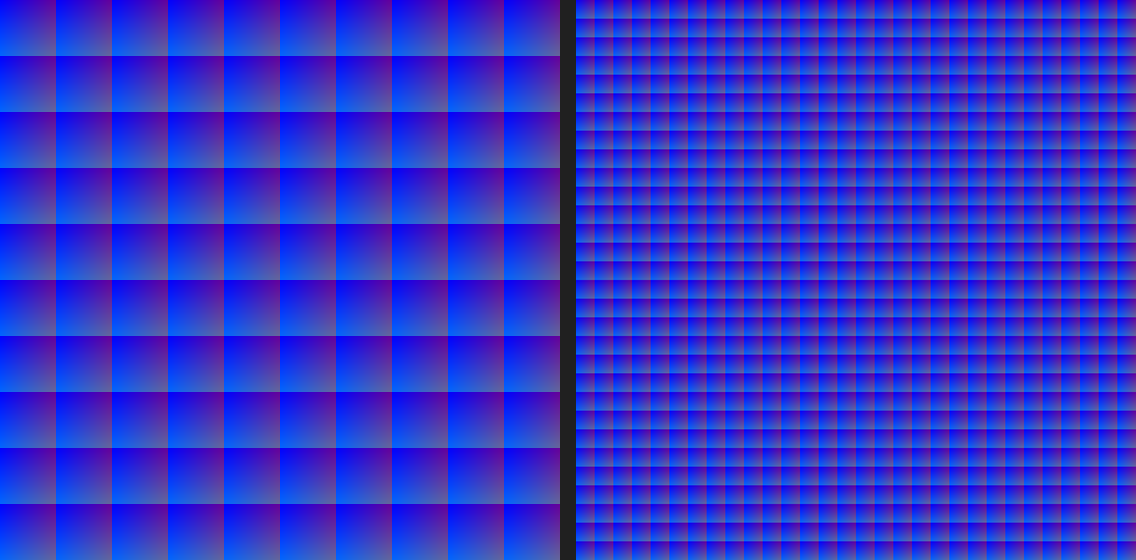
Left: one tile. Right: repeated 3 by 3.
A WebGL 1 fragment shader for this pattern:

```glsl
precision highp float;
// Square grid of cells, each fading from blue to violet rightward and to azure downward.

#define REPEATS 10.0
#define CORNER_COLOR vec3(0.0, 0.0, 1.0)
#define RIGHTWARD_SHIFT vec3(0.4, 0.0, -0.4)
#define DOWNWARD_SHIFT vec3(0.0, 0.4, 0.0)

uniform vec2 u_resolution;

// Repeating 0..1 ramp whose jump is averaged over one pixel.
vec2 smoothSawtooth(vec2 position, vec2 pixelSize) {
  vec2 ramp = fract(position);
  vec2 beforeJump = clamp((ramp - 1.0) / pixelSize + 0.5, 0.0, 1.0);
  vec2 afterJump = clamp(0.5 - ramp / pixelSize, 0.0, 1.0);
  return ramp - beforeJump + afterJump;
}

void main() {
  // Grid coordinates start at the upper left, so the ramps run right and down.
  vec2 uv = gl_FragCoord.xy / u_resolution;
  vec2 gridPosition = vec2(uv.x, 1.0 - uv.y) * REPEATS;
  vec2 ramp = smoothSawtooth(gridPosition, REPEATS / u_resolution);

  vec3 color = CORNER_COLOR + RIGHTWARD_SHIFT * ramp.x + DOWNWARD_SHIFT * ramp.y;
  gl_FragColor = vec4(color, 1.0);
}
```
